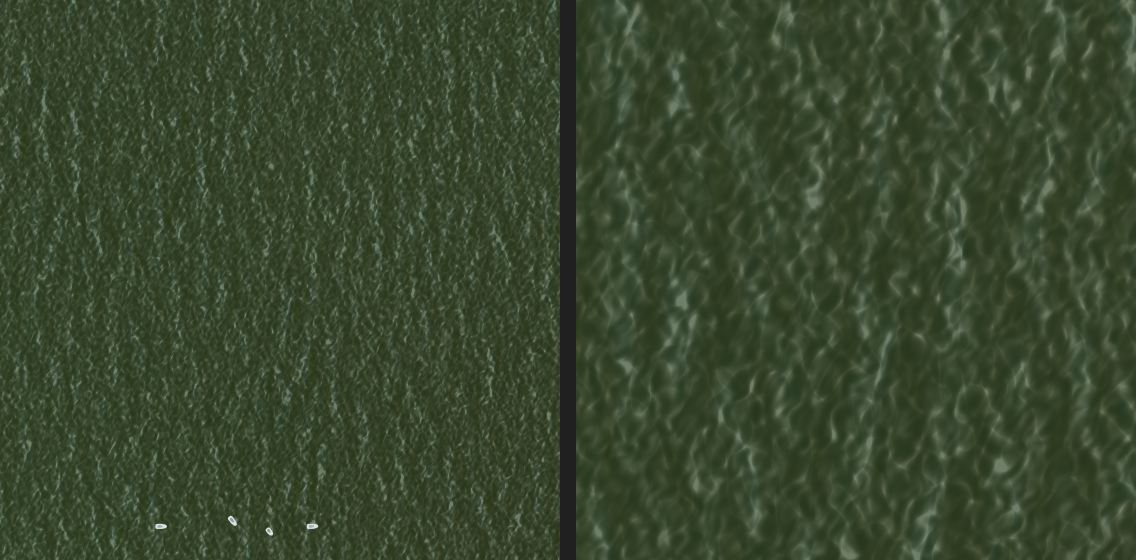
Left, the full canvas; right, a detail of the centre.
Reproduce this texture procedurally as a three.js fragment shader.

```glsl
// Dark green open water seen from above, with a few small white boats.
// Side-lit gradient noise forms short upright swell crests with thin bright lips,
// under a web of crossing ripple filaments; an exponential curve sets the tone.

varying vec2 vUv;

float hash(vec2 cell) {
  return fract(sin(dot(cell, vec2(127.1, 311.7))) * 43758.55);
}

float cornerSlope(vec2 cell, vec2 offset) {
  float angle = 6.2832 * hash(cell);
  return dot(vec2(cos(angle), sin(angle)), offset);
}

// Gradient noise, about -0.7 to 0.7
float gradientNoise(vec2 p) {
  vec2 i = floor(p);
  vec2 f = p - i;
  vec2 u = f * f * f * (f * (f * 6.0 - 15.0) + 10.0);
  vec2 e = vec2(1.0, 0.0);
  float low = mix(cornerSlope(i, f), cornerSlope(i + e.xy, f - e.xy), u.x);
  float high = mix(cornerSlope(i + e.yx, f - e.yx), cornerSlope(i + e.xx, f - e.xx), u.x);
  return mix(low, high, u.y);
}

vec2 rotate(vec2 p, float angle) {
  float c = cos(angle);
  float s = sin(angle);
  return vec2(c * p.x + s * p.y, c * p.y - s * p.x);
}

// Difference along x: light from one side, without broad blotches
float sideLight(vec2 p) {
  return gradientNoise(p) - gradientNoise(p + vec2(0.5, 0.0));
}

// Thin bright lines where the noise crosses zero
float filament(vec2 p) {
  return exp(-9.0 * abs(gradientNoise(p))) - 0.3;
}

// Upright crests that wander slightly, each with a thin lip on its lit side
float swell(vec2 p) {
  p.x += 0.008 * gradientNoise(p * vec2(14.0, 22.0) + 40.0);
  p.x += 0.004 * gradientNoise(p * vec2(45.0, 55.0) + 7.0);
  vec2 q = rotate(p, 0.04) * vec2(36.0, 15.0) + 3.0;
  float height = gradientNoise(q);
  float slope = height - gradientNoise(q + vec2(0.4, 0.0));
  float lip = exp(-10.0 * abs(height)) * smoothstep(0.0, 0.35, slope);
  float narrow = sideLight(p * vec2(66.0, 28.0) + 91.0);
  return 1.4 * slope + 1.1 * narrow + 1.2 * lip - 0.15;
}

// Short crossing wavelets, filaments and the finest glitter
float ripples(vec2 p) {
  p += 0.004 * vec2(gradientNoise(p * 70.0 + 23.0), gradientNoise(p * 70.0 + 64.0));
  vec2 left = rotate(p, 0.42);
  vec2 right = rotate(p, -0.38);
  float waves = sideLight(left * vec2(115.0, 52.0) + 11.0)
              + sideLight(right * vec2(125.0, 58.0) + 57.0);
  float web = filament(left * vec2(72.0, 34.0) + 83.0)
            + filament(right * vec2(80.0, 38.0) + 29.0);
  float glitter = gradientNoise(rotate(p, -0.5) * vec2(210.0, 115.0) + 5.0);
  return 1.6 * waves + 1.0 * web + 2.0 * glitter;
}

vec3 water(vec2 p) {
  float patches = gradientNoise(p * vec2(7.0, 6.0) + 17.0);
  float crest = swell(p) * (1.0 + 0.5 * patches);
  float chop = ripples(p);

  // Tone: 0 is trough green, 1 is pale crest
  float tone = 0.34 * exp(0.6 * (crest + chop)) - 0.13;
  tone = min(tone, 1.4);
  vec3 color = mix(vec3(0.17, 0.23, 0.13), vec3(0.36, 0.42, 0.33), tone);

  // Swell reflects cool sky, glitter is warmer
  float cool = clamp(0.6 * crest - 0.3 * chop + 0.3 * patches, -1.0, 1.0);
  color += cool * vec3(-0.011, 0.001, 0.013);

  // Slow drift from lighter green at left to browner water at lower right
  color += 0.006 * gradientNoise(p * 2.3 + 31.0);
  color += (1.0 - p.y) * mix(vec3(0.002, 0.008, 0.002), vec3(0.004, -0.006, -0.008), p.x);
  return color;
}

// Rounded hull with a tapered bow, negative inside
float hull(vec2 p, vec2 halfSize) {
  float taper = 1.0 - 0.35 * smoothstep(0.0, halfSize.x, p.x);
  float rounding = 0.75 * halfSize.y;
  vec2 q = abs(p) - vec2(halfSize.x, halfSize.y * taper) + rounding;
  return length(max(q, 0.0)) + min(max(q.x, q.y), 0.0) - rounding;
}

vec3 addBoats(vec3 color, vec2 p) {
  for (int n = 0; n < 4; n++) {
    float i = float(n);
    vec2 center = vec2(0.305 + 0.09 * i + 0.022 * sin(2.1 * i - 0.9), 0.06 + 0.011 * sin(2.1 * i));
    float turned = 1.0 - step(1.0, abs(i - 1.5));
    vec2 q = rotate(p - center, -0.85 * turned + 0.06 * sin(5.0 * i));
    vec2 halfSize = vec2(0.0095 + 0.0015 * cos(2.1 * i - 1.0), 0.0046);

    // White hull and blue-grey cockpit
    float body = 1.0 - smoothstep(-0.0012, 0.0012, hull(q, halfSize));
    color = mix(color, vec3(0.86, 0.89, 0.87), body);
    float cockpit = hull(q + vec2(0.002, 0.0), halfSize * vec2(0.45, 0.5));
    float shade = 0.3 + 0.4 * hash(vec2(i, 4.0));
    color = mix(color, vec3(0.34, 0.45, 0.56), shade * (1.0 - smoothstep(-0.001, 0.001, cockpit)));
  }
  return color;
}

void main() {
  gl_FragColor = vec4(addBoats(water(vUv), vUv), 1.0);
}
```
